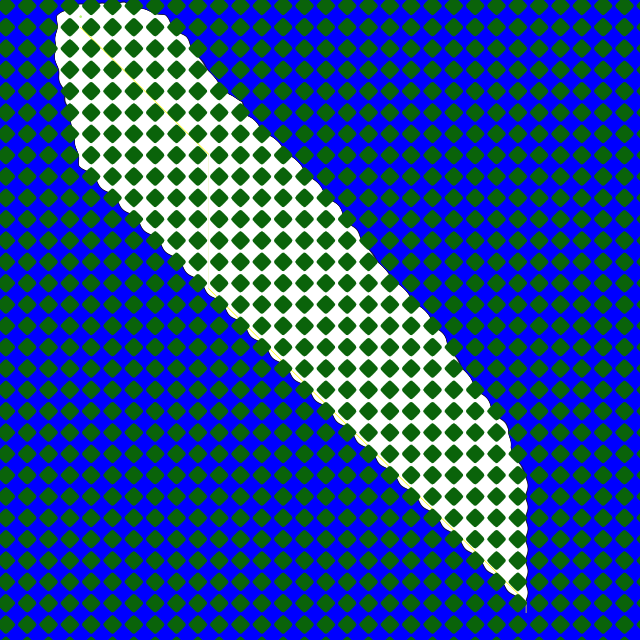
A WebGL 2 fragment shader for this pattern:

```glsl
#version 300 es
precision highp float;

uniform vec2 u_resolution;
out vec4 fragColor;

const int CORNERS = 23;
const vec2 LEAF[CORNERS] = vec2[](
  vec2(.111, .993), vec2(.195, .996), vec2(.257, .974), vec2(.289, .941),
  vec2(.326, .889), vec2(.358, .852), vec2(.378, .841), vec2(.388, .818),
  vec2(.436, .776), vec2(.471, .740), vec2(.527, .678), vec2(.592, .589),
  vec2(.677, .499), vec2(.723, .424), vec2(.794, .329), vec2(.797, .301),
  vec2(.822, .258), vec2(.822, .060), vec2(.814, .060), vec2(.126, .742),
  vec2(.104, .837), vec2(.086, .915), vec2(.091, .974));

float segmentDistance(vec2 p, vec2 a, vec2 b) {
  vec2 ap = p - a, ab = b - a;
  return length(ap - ab * clamp(dot(ap, ab) / dot(ab, ab), 0., 1.));
}

// Signed distance to the long leaf, negative inside
float leafDistance(vec2 p) {
  float nearest = 1e3, side = 1.;
  for (int i = 0; i < CORNERS; i++) {
    vec2 a = LEAF[i], b = LEAF[(i + 1) % CORNERS];
    nearest = min(nearest, segmentDistance(p, a, b));
    if ((a.y > p.y) != (b.y > p.y) &&
        p.x < a.x + (b.x - a.x) * (p.y - a.y) / (b.y - a.y)) side = -side;
  }
  return side * nearest;
}

float stroke(float dist, float halfWidth, float pixel) {
  return 1. - smoothstep(halfWidth - .5 * pixel, halfWidth + .5 * pixel, dist);
}

void main() {
  vec2 p = gl_FragCoord.xy / u_resolution;
  float pixel = 1. / min(u_resolution.x, u_resolution.y);

  // Summed cosines give a grid of rounded diamonds
  vec2 phase = 6.2831853 * (vec2(p.x, 1. - p.y) * 30. - .275);
  float lattice = cos(phase.x) + cos(phase.y);

  // White leaf on blue, its border scalloped by the grid
  float leaf = leafDistance(p) + .0015 * lattice;
  float inside = 1. - smoothstep(-.5 * pixel, .5 * pixel, leaf);
  vec3 color = mix(vec3(0, 0, 1), vec3(1), inside);
  color *= 1. - .75 * stroke(abs(leaf), .0007, pixel);

  // Thin yellow path running through the gaps
  float path = min(segmentDistance(p, vec2(.126, .957), vec2(.326, .759)),
                   segmentDistance(p, vec2(.326, .549), vec2(.822, .060)));
  path = min(path, segmentDistance(p, vec2(.822, .060), vec2(.822, .043)));
  float faintPath = segmentDistance(p, vec2(.326, .759), vec2(.326, .549));
  color = mix(color, vec3(1, 1, .1), .85 * stroke(path, .0007, pixel));
  color = mix(color, vec3(.9, .95, .6), .5 * stroke(faintPath, .0005, pixel));
  color = mix(color, vec3(.6, .95, .2), .7 * stroke(length(p - vec2(.126, .974)), .002, pixel));

  // Green diamonds on top
  float blur = .5 * fwidth(lattice) + 1e-4;
  float diamond = smoothstep(.09 - blur, .09 + blur, lattice);
  color = mix(color, vec3(.04, .39, .04), diamond);

  fragColor = vec4(color, 1);
}
```
